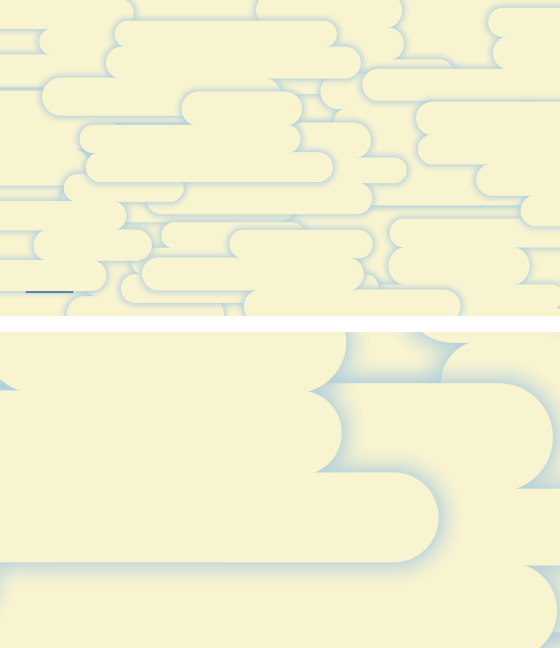
Top, the full canvas; bottom, a detail of the centre.
This background is drawn by a Shadertoy shader. Its source:

```glsl
// Layered cream clouds built from stacked pills, each with a soft blue shadow.
#define CREAM vec3(0.978, 0.957, 0.815)
#define SHADE vec3(0.69, 0.81, 0.865)
#define SLIT vec3(0.36, 0.50, 0.68)
#define GRID ivec2(4, 4)
#define ORDER_STRIDE 7
#define GLOW_WIDTH 0.032
#define GLOW_STRENGTH 0.72
#define HALF_LENGTH vec2(0.17, 0.45)
#define HALF_HEIGHT vec2(0.038, 0.062)
#define ROW_SHIFT 0.36
#define SLIT_CHANCE 0.2
#define SEED 3.0

float hash(float n, float k) {
    vec2 p = fract(vec2(n + SEED, k + 1.7) * vec2(0.1031, 0.1379));
    p += dot(p, p.yx + 33.33);
    return fract((p.x + p.y) * p.x * 17.3);
}

float boxDistance(vec2 p, vec2 halfSize) {
    vec2 q = abs(p) - halfSize;
    return length(max(q, 0.0)) + min(max(q.x, q.y), 0.0);
}

float pillDistance(vec2 p, float halfLength, float radius) {
    p.x = max(abs(p.x) - max(halfLength - radius, 0.0), 0.0);
    return length(p) - radius;
}

float coverage(float d) {
    return clamp(0.5 - d * iResolution.y, 0.0, 1.0);
}

// Paints one cloud over the layers beneath it.
vec3 paintCloud(vec3 below, vec2 p, float id) {
    int rows = hash(id, 1.0) < 0.45 ? 4 : 3;
    float y = 0.14;
    float cloud = 1e3;
    float light = 1.0;
    vec2 slitCenter = vec2(0.0);

    for (int r = 0; r < rows; r++) {
        float k = 10.0 + 3.0 * float(r);
        float radius = mix(HALF_HEIGHT.x, HALF_HEIGHT.y, hash(id, k));
        float halfLength = mix(HALF_LENGTH.x, HALF_LENGTH.y, hash(id, k + 1.0));
        float x = (hash(id, k + 2.0) - 0.5) * ROW_SHIFT;
        float d = pillDistance(p - vec2(x, y - radius), halfLength, radius);
        float glow = clamp(1.0 - d / GLOW_WIDTH, 0.0, 1.0);
        light *= 1.0 - GLOW_STRENGTH * glow * glow;
        cloud = min(cloud, d);
        y -= 2.0 * radius - 0.003;
        slitCenter = vec2(x + 0.3 * halfLength, y - 0.005);
    }

    vec3 color = mix(SHADE, below, light);

    // A few clouds show a thin dark slit under their lowest row.
    if (hash(id, 40.0) < SLIT_CHANCE) {
        float slit = boxDistance(p - slitCenter, vec2(0.075, 0.0045));
        color = mix(color, SLIT, coverage(slit));
    }
    return mix(color, CREAM, coverage(cloud));
}

void mainImage(out vec4 fragColor, in vec2 fragCoord) {
    vec2 uv = fragCoord / iResolution.y;
    vec2 canvas = vec2(iResolution.x / iResolution.y, 1.0);
    vec3 color = CREAM;

    // Visit jittered grid cells in a shuffled order, back to front.
    int count = GRID.x * GRID.y;
    for (int i = 0; i < count; i++) {
        int cell = (i * ORDER_STRIDE) % count;
        float id = float(cell);
        vec2 slot = vec2(cell % GRID.x, cell / GRID.x) + 0.5;
        vec2 jitter = vec2(hash(id, 50.0), hash(id, 51.0)) - 0.5;
        vec2 center = (slot + 0.8 * jitter) / vec2(GRID) * canvas;
        color = paintCloud(color, uv - center, id);
    }
    fragColor = vec4(color, 1.0);
}
```
